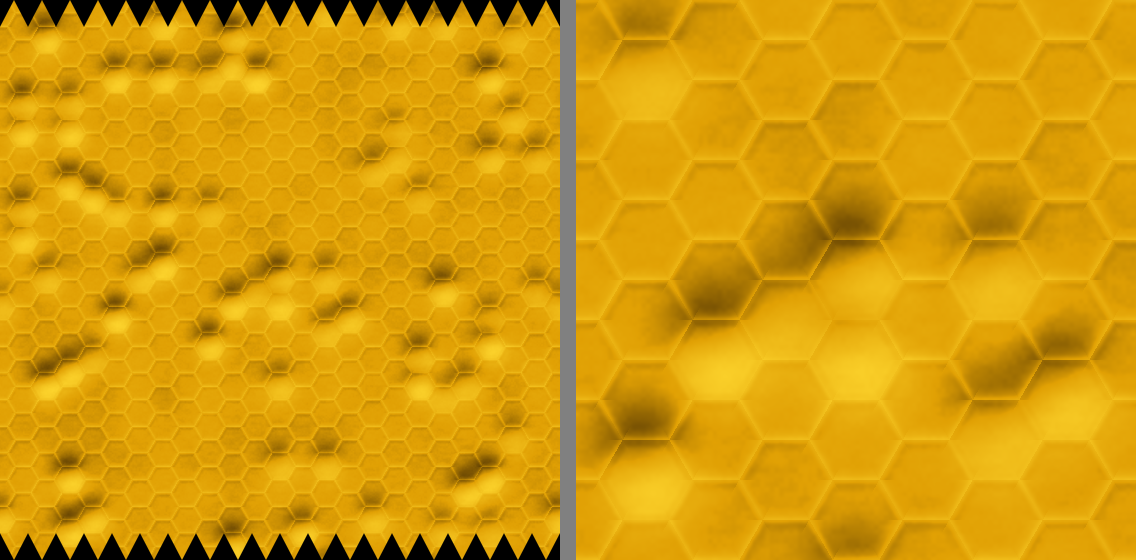
Left: the whole. Right: its middle third, enlarged.
A Shadertoy shader for this pattern:

```glsl
// Golden honeycomb sheet with scattered soft dents, framed by black sawtooth edges above and below.
#define COLUMNS 24.0
#define ROWS 21.0
#define TEETH 20.0
#define TOOTH_DEPTH 0.048
#define DENT_CHANCE 0.13
#define DENT_RADIUS 0.41
#define DENT_SHIFT 0.2
#define RIDGE_WIDTH 0.045
#define LIGHT_DIR vec2(-0.26, 0.966)
#define GOLD vec3(0.88, 0.628, 0.015)
#define GLOW vec3(1.0, 0.85, 0.19)
#define UMBER vec3(0.25, 0.155, 0.01)

const float COL_STEP = 0.8660254;  // column spacing when rows are 1 apart

float hash(vec2 p) {
    vec3 q = fract(p.xyx * vec3(0.1031, 0.1030, 0.0973));
    q += dot(q, q.yzx + 33.33);
    return fract((q.x + q.y) * q.z);
}

float valueNoise(vec2 p) {
    vec2 i = floor(p), f = fract(p);
    f = f * f * (3.0 - 2.0 * f);
    return mix(mix(hash(i), hash(i + vec2(1, 0)), f.x),
               mix(hash(i + vec2(0, 1)), hash(i + vec2(1, 1)), f.x), f.y);
}

// Depth of the dent in a cell, zero for most cells; wraps at the sheet's borders
float dentDepth(vec2 id) {
    id = mod(id, vec2(COLUMNS, ROWS));
    float depth = mix(0.5, 1.15, hash(id + 71.0));
    return hash(id + 13.0) < DENT_CHANCE ? depth : 0.0;
}

// Even columns sit half a row higher
vec2 cellCentre(vec2 id) {
    return vec2(id.x * COL_STEP, id.y + 0.5 * (1.0 - mod(id.x, 2.0)));
}

// Id of the hexagon holding p
vec2 nearestCell(vec2 p) {
    float col = floor(p.x / COL_STEP);
    vec2 best = vec2(0.0);
    float bestDist = 1e3;
    for (int i = 0; i < 2; i++) {
        float c = col + float(i);
        float lift = 0.5 * (1.0 - mod(c, 2.0));
        vec2 id = vec2(c, floor(p.y - lift + 0.5));
        float d = distance(p, cellCentre(id));
        if (d < bestDist) { bestDist = d; best = id; }
    }
    return best;
}

// Light and shadow from the slopes of all nearby dents
float dentShade(vec2 p, vec2 home) {
    float shade = 0.0;
    for (int i = -2; i <= 2; i++)
    for (int j = -2; j <= 2; j++) {
        vec2 id = home + vec2(i, j);
        vec2 d = (p - cellCentre(id) - vec2(0.0, DENT_SHIFT)) / DENT_RADIUS;
        shade -= dentDepth(id) * dot(d, LIGHT_DIR) * exp(-0.5 * dot(d, d));
    }
    return shade;
}

void mainImage(out vec4 fragColor, in vec2 fragCoord) {
    vec2 uv = fragCoord / iResolution.xy;
    vec2 p = uv * vec2(COLUMNS * COL_STEP, ROWS);

    // Hexagon under this point, its edge distance and edge normal
    vec2 id = nearestCell(p);
    vec2 local = p - cellCentre(id);
    vec2 a = abs(local);
    float slant = dot(a, vec2(COL_STEP, 0.5));
    float edge = 0.5 - max(a.y, slant);
    vec2 normal = sign(local) * (a.y > slant ? vec2(0.0, 1.0) : vec2(COL_STEP, 0.5));

    // Raised ridges, lit on their upper flank
    float own = dentDepth(id);
    float aa = ROWS / iResolution.y;
    float w = max(RIDGE_WIDTH, 0.6 * aa);
    float crest = exp(-edge * edge / (w * w));
    float flank = smoothstep(0.19, 0.04, edge);
    float ridge = 0.25 * crest - 0.17 * flank * dot(normal, LIGHT_DIR);

    // Dents, with a brighter floor in the dented cell
    float shade = dentShade(p, id);
    shade *= shade < 0.0 ? 1.05 : 0.95;
    shade += 0.22 * own * smoothstep(0.0, 0.12, edge);
    shade += ridge * (1.0 - 0.45 * min(own, 1.0));

    // Uneven wax: cell tint, broad mottling and fine grain
    shade += 0.07 * (hash(mod(id, vec2(COLUMNS, ROWS)) + 37.0) - 0.5);
    shade += 0.16 * (valueNoise(p * 0.8 + 5.0) - 0.5);
    shade += 0.07 * (valueNoise(p * vec2(5.0, 8.0)) - 0.5);
    shade += 0.05 * (valueNoise(p * 17.0) - 0.5);

    vec3 color = mix(GOLD, shade > 0.0 ? GLOW : UMBER, min(abs(shade), 1.0));

    // Black teeth along the top and bottom
    float tooth = TOOTH_DEPTH * abs(2.0 * fract(uv.x * TEETH) - 1.0);
    float slope = 2.0 * TEETH * TOOTH_DEPTH;
    float outside = (min(uv.y, 1.0 - uv.y) - tooth) / sqrt(1.0 + slope * slope);
    color *= smoothstep(-0.7, 0.7, outside * iResolution.y);

    fragColor = vec4(color, 1.0);
}
```
